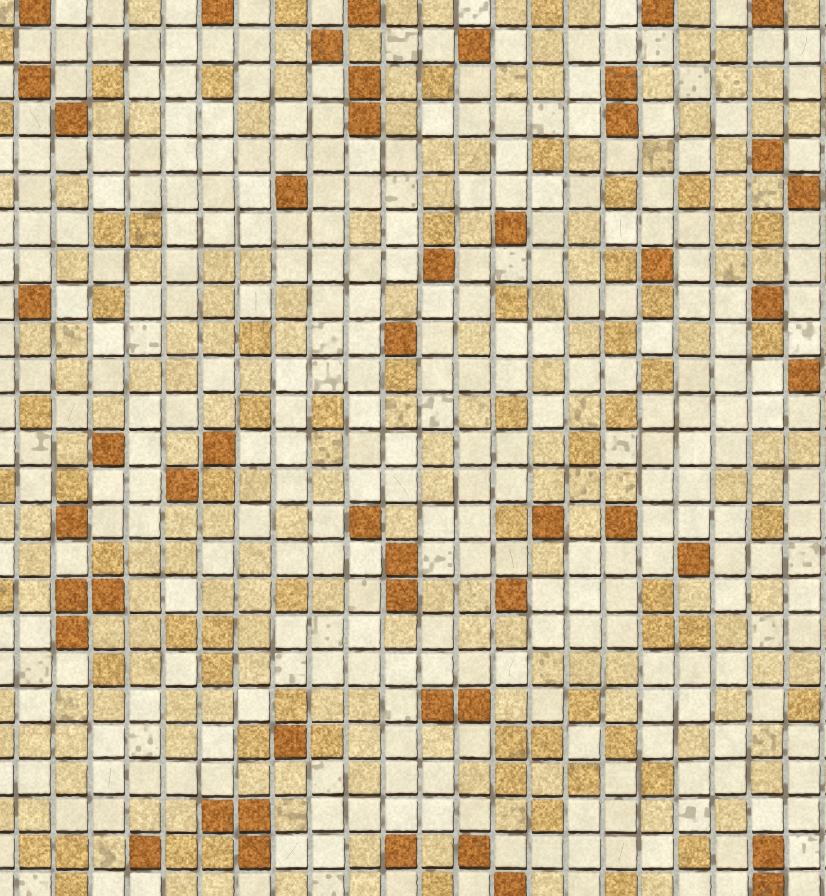
A WebGL 1 fragment shader for this texture:

```glsl
precision highp float;
// Weathered mosaic wall: small cream, sand, gold and rust tiles in pale grout.

uniform vec2 u_resolution;

const float ROWS = 24.46;                   // tile pitches per canvas height
const vec2 GRID_PHASE = vec2(0.45, 0.70);   // first joints, in pitches
const vec2 TILE_CENTER = vec2(0.50, 0.52);
const vec2 TILE_HALF = vec2(0.438, 0.442);
const float CORNER = 0.05;
const vec2 SHADOW_SHIFT = vec2(0.018, -0.075);
const float JITTER = 0.012;
const float WARP = 0.05;
const float GRAIN_SCALE = 15.0;
const float RUST_SHARE = 0.08;
const float GOLD_SHARE = 0.18;
const float SAND_SHARE = 0.46;

const vec3 CREAM = vec3(0.945, 0.915, 0.805);
const vec3 SAND = vec3(0.885, 0.805, 0.605);
const vec3 GOLD = vec3(0.820, 0.685, 0.430);
const vec3 RUST = vec3(0.690, 0.445, 0.205);
const vec3 GROUT = vec3(0.755, 0.755, 0.710);
const vec3 SHADOW = vec3(0.190, 0.130, 0.070);
const vec3 GRIME = vec3(0.420, 0.360, 0.290);

float hash(vec2 p) {
  vec3 q = fract(vec3(p.xyx) * 0.1031);
  q += dot(q, q.yzx + 33.33);
  return fract((q.x + q.y) * q.z);
}

float noise(vec2 p) {
  vec2 i = floor(p);
  vec2 f = fract(p);
  f = f * f * (3.0 - 2.0 * f);
  float low = mix(hash(i), hash(i + vec2(1.0, 0.0)), f.x);
  float high = mix(hash(i + vec2(0.0, 1.0)), hash(i + 1.0), f.x);
  return mix(low, high, f.y);
}

float roundedBox(vec2 p, vec2 halfSize) {
  vec2 d = abs(p) - halfSize + CORNER;
  return length(max(d, 0.0)) + min(max(d.x, d.y), 0.0) - CORNER;
}

float coverage(float d, float softness) {
  return 1.0 - smoothstep(-softness, softness, d);
}

// Glaze colour in rgb, strength of its speckles in a
vec4 glaze(vec2 id) {
  float kind = hash(id + 17.0);
  vec4 color = vec4(CREAM, 0.07);
  if (kind < RUST_SHARE) color = vec4(RUST, 0.48);
  else if (kind < GOLD_SHARE) color = vec4(GOLD, 0.38);
  else if (kind < SAND_SHARE) color = vec4(SAND, 0.22);
  float tone = hash(id + 41.3) - 0.5;
  color.rgb *= 1.0 + tone * vec3(0.04, 0.06, 0.10);
  return color;
}

void main() {
  // Slightly uneven grid
  vec2 wall = gl_FragCoord.xy / u_resolution.y * ROWS - GRID_PHASE + 40.0;
  vec2 bend = vec2(noise(wall * 0.35), noise(wall * 0.35 + 70.0)) - 0.5;
  vec2 grid = wall + WARP * bend;
  vec2 id = floor(grid);
  float aa = 0.75 * ROWS / u_resolution.y;

  // Each tile is laid a little off centre and off size
  vec2 shift = vec2(hash(id + 3.1), hash(id + 8.7)) - 0.5;
  vec2 p = fract(grid) - TILE_CENTER - 2.0 * JITTER * shift;
  vec2 size = TILE_HALF - JITTER * hash(id + 5.9);
  float rough = (noise(wall * 9.0) - 0.5) * 0.022;
  float tileDist = roundedBox(p, size) + rough;
  float shadowDist = roundedBox(p - SHADOW_SHIFT, size) + rough;

  // Fine grain shared by glaze and grout
  float grain = 0.6 * noise(wall * GRAIN_SCALE)
              + 0.4 * noise(wall * GRAIN_SCALE * 1.9 + 31.0) - 0.5;
  float blotch = noise(wall * 2.7 + 12.0) - 0.5;

  // Grout with patches of dirt, then the shadow cast below and to the right
  float dirt = smoothstep(0.58, 0.85, noise(wall * 3.1 + 90.0));
  vec3 color = mix(GROUT * (1.0 + 0.22 * grain), GRIME, 0.65 * dirt);
  float depth = 0.80 + 0.20 * noise(wall * vec2(2.5, 1.0) + 55.0);
  color = mix(color, SHADOW, depth * coverage(shadowDist, aa));

  // Speckled glaze, lit at the top edge and worn darker at the rim
  vec4 tile = glaze(id);
  vec3 face = tile.rgb * (1.0 + tile.a * grain * vec3(1.2, 1.6, 2.2));
  face *= 1.0 + 0.05 * blotch;
  face *= 1.0 - 0.12 * smoothstep(-0.07, 0.0, tileDist);
  face += 0.05 * smoothstep(size.y - 0.12, size.y, p.y);

  // Stains and hairline scratches on a few tiles
  float stained = step(0.90, hash(id + 63.0));
  float stain = stained * smoothstep(0.62, 0.85, noise(wall * 6.0 + 23.0));
  float slope = 2.0 * hash(id + 77.0) - 1.0;
  float scratch = coverage(abs(p.x - slope * p.y + 0.1 * blotch) - 0.006, aa);
  scratch *= step(0.965, hash(id + 29.0)) * step(abs(p.y), 0.25);
  face = mix(face, GRIME, 0.35 * stain + 0.35 * scratch);

  color = mix(color, face, coverage(tileDist, aa));
  gl_FragColor = vec4(clamp(color, 0.0, 1.0), 1.0);
}
```
